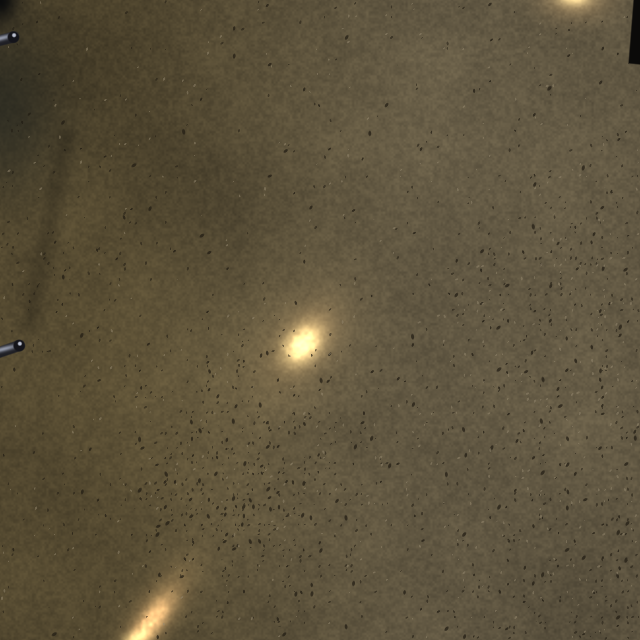
Write a WebGL 1 fragment shader that draws this texture.

```glsl
precision highp float;
// Polished brown concrete floor with lamp reflections, mineral specks and metal legs.
uniform vec2 u_resolution;

vec2 hash2(vec2 p) {
  vec3 q = fract(vec3(p.xyx) * vec3(0.1031, 0.1030, 0.0973));
  q += dot(q, q.yzx + 33.33);
  return fract((q.xx + q.yz) * q.zy);
}

float valueNoise(vec2 p) {
  vec2 cell = floor(p), f = fract(p);
  f = f * f * (3.0 - 2.0 * f);
  float low = mix(hash2(cell).x, hash2(cell + vec2(1.0, 0.0)).x, f.x);
  float high = mix(hash2(cell + vec2(0.0, 1.0)).x, hash2(cell + 1.0).x, f.x);
  return mix(low, high, f.y);
}

vec2 rotate(vec2 p, float angle) {
  float c = cos(angle), s = sin(angle);
  return vec2(c * p.x + s * p.y, c * p.y - s * p.x);
}

// Soft elliptical spot, its long axis turned by angle.
float spot(vec2 p, vec2 center, vec2 radius, float angle) {
  vec2 q = rotate(p - center, angle) / radius;
  return exp(-dot(q, q));
}

float segment(vec2 p, vec2 a, vec2 b) {
  vec2 d = b - a;
  return length(p - a - d * clamp(dot(p - a, d) / dot(d, d), 0.0, 1.0));
}

float fill(float d, float edge) {
  return 1.0 - smoothstep(-edge, edge, d);
}

// One small tilted chip per occupied cell.
float specks(vec2 p, float scale, float density, float size, float seed) {
  vec2 cell = floor(p * scale);
  vec2 rnd = hash2(cell + seed);
  vec2 shape = hash2(cell + seed + 71.0);
  vec2 q = rotate(fract(p * scale) - 0.3 - 0.4 * rnd, 0.4 + 1.6 * shape.x);
  float radius = size * (0.5 + 0.7 * shape.y);
  float present = step(hash2(cell + seed + 19.0).x, density);
  return present * (1.0 - smoothstep(0.5, 1.2, length(q * vec2(0.7, 1.25)) / radius));
}

vec3 floorColor(vec2 p) {
  vec3 c = mix(vec3(0.335, 0.292, 0.192), vec3(0.375, 0.338, 0.257), smoothstep(0.1, 0.75, p.x));
  // Broad worn and darkened zones.
  float tone = 1.0;
  tone += 0.17 * spot(p, vec2(0.36, 0.40), vec2(0.24, 0.15), 0.5);
  tone += 0.08 * spot(p, vec2(0.72, 0.83), vec2(0.25, 0.25), 0.0);
  tone += 0.07 * spot(p, vec2(0.93, 0.40), vec2(0.14, 0.30), 0.0);
  tone += 0.08 * spot(p, vec2(0.38, 0.18), vec2(0.25, 0.12), 0.0);
  tone -= 0.12 * spot(p, vec2(0.34, 0.69), vec2(0.15, 0.08), -0.5);
  tone -= 0.11 * spot(p, vec2(0.10, 0.22), vec2(0.14, 0.13), 0.0);
  tone -= 0.12 * spot(p, vec2(0.90, 0.09), vec2(0.15, 0.09), 0.0);
  tone -= 0.18 * spot(p, vec2(0.08, 0.94), vec2(0.22, 0.18), 0.0);
  tone += 0.09 * (valueNoise(p * 9.0) - 0.5) + 0.07 * (valueNoise(p * 27.0) - 0.5);
  // Fine grain.
  tone += 0.13 * (valueNoise(p * 150.0) - 0.5) + 0.12 * (valueNoise(p * 310.0 + 40.0) - 0.5);
  return c * tone;
}

vec3 addShadows(vec3 c, vec2 p) {
  c = mix(c, vec3(0.13, 0.14, 0.12), 0.62 * spot(p, vec2(0.0, 0.83), vec2(0.085, 0.12), 0.0));
  float streak = segment(p, vec2(0.105, 0.79), vec2(0.045, 0.49));
  c *= 1.0 - 0.17 * exp(-streak * streak / 0.00025);
  return mix(c, vec3(0.03, 0.035, 0.04), 0.95 * spot(p, vec2(0.0, 1.0), vec2(0.028, 0.035), 0.0));
}

vec3 addSpecks(vec3 c, vec2 p) {
  float worn = spot(p, vec2(0.39, 0.23), vec2(0.17, 0.17), 0.0);
  float rightSide = smoothstep(0.55, 0.95, p.x) * (1.0 - smoothstep(0.6, 0.85, p.y));
  float leftSide = spot(p, vec2(0.04, 0.60), vec2(0.14, 0.12), 0.0);
  float density = 0.015 + 0.26 * worn + 0.10 * rightSide + 0.08 * leftSide;
  float dark = specks(p, 75.0, density, 0.22, 3.0);
  dark = max(dark, 0.75 * specks(p, 125.0, density * 1.2, 0.25, 37.0));
  float pale = specks(p, 100.0, 0.025 + 0.09 * rightSide + 0.05 * worn, 0.19, 83.0);
  c = mix(c, vec3(0.13, 0.11, 0.075), 0.72 * dark);
  return mix(c, vec3(0.58, 0.53, 0.43), 0.5 * pale);
}

vec3 addReflections(vec3 c, vec2 p) {
  float mottle = 0.72 + 0.5 * valueNoise(p * 165.0);
  vec3 halo = vec3(0.28, 0.21, 0.13), core = vec3(0.72, 0.66, 0.44);
  // Central lamp.
  c += halo * 0.35 * spot(p, vec2(0.472, 0.463), vec2(0.095, 0.062), 0.9);
  c += halo * 0.85 * spot(p, vec2(0.478, 0.468), vec2(0.050, 0.030), 0.9);
  c += core * mottle * spot(p, vec2(0.473, 0.461), vec2(0.029, 0.021), 0.8);
  // Lower streak.
  c += halo * 0.9 * spot(p, vec2(0.245, 0.045), vec2(0.075, 0.029), 0.95);
  c += vec3(0.58, 0.43, 0.29) * mottle * spot(p, vec2(0.236, 0.028), vec2(0.043, 0.016), 0.9);
  c += core * 0.6 * spot(p, vec2(0.212, 0.002), vec2(0.022, 0.011), 0.4);
  // Upper edge lamp.
  c += halo * 0.8 * spot(p, vec2(0.898, 1.0), vec2(0.050, 0.030), 0.0);
  return c + core * 0.75 * spot(p, vec2(0.897, 1.006), vec2(0.024, 0.014), 0.0);
}

vec3 addLeg(vec3 c, vec2 p, vec2 a, vec2 b, float edge) {
  float d = segment(p, a, b);
  vec3 metal = mix(vec3(0.12, 0.12, 0.14), vec3(0.56, 0.58, 0.64), spot(p, mix(a, b, 0.5) + vec2(0.0, 0.003), vec2(0.03, 0.004), 0.25));
  c = mix(c, metal, fill(d - 0.0085, edge));
  c = mix(c, vec3(0.08, 0.08, 0.10), fill(length(p - b) - 0.009, edge));
  return mix(c, vec3(0.72, 0.74, 0.80), fill(length(p - b - vec2(0.001, 0.003)) - 0.003, edge));
}

void main() {
  vec2 p = gl_FragCoord.xy / u_resolution;
  float edge = max(0.0015, 1.0 / u_resolution.y);
  vec3 c = addShadows(floorColor(p), p);
  c = addReflections(c, p);
  c = addSpecks(c, p);
  c = addLeg(c, p, vec2(-0.02, 0.932), vec2(0.021, 0.942), edge);
  c = addLeg(c, p, vec2(-0.02, 0.443), vec2(0.030, 0.460), edge);
  // Dark post at the right edge.
  float post = max(0.982 + 0.08 * (p.y - 0.9) - p.x, 0.901 - 0.1 * (p.x - 0.982) - p.y);
  c = mix(c, vec3(0.045, 0.04, 0.035), fill(post, edge));
  gl_FragColor = vec4(clamp(c, 0.0, 1.0), 1.0);
}
```
